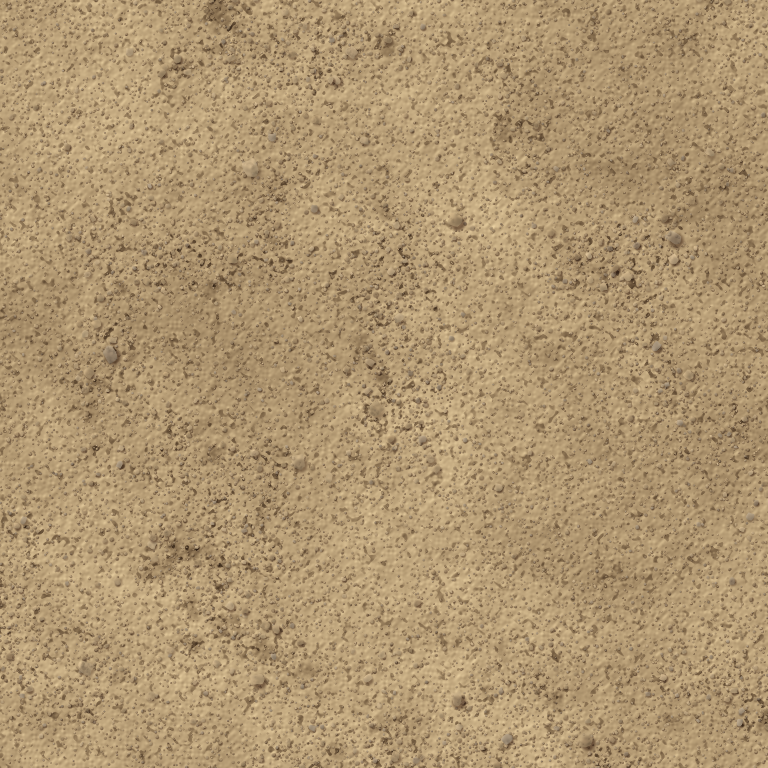
This texture is drawn by a WebGL 1 fragment shader. Its source:

```glsl
precision highp float;
uniform vec2 u_resolution;

const vec3 SAND = vec3(0.705, 0.605, 0.452);
const vec3 PALE_STONE = vec3(0.77, 0.68, 0.54);
const vec3 GREY_STONE = vec3(0.64, 0.58, 0.50);
const vec3 SHADOW_ABSORB = vec3(0.9, 1.04, 1.1);
const vec2 LIGHT = vec2(-0.6, 0.8);

float hash(vec2 p) {
  vec3 q = fract(p.xyx * 0.1031);
  q += dot(q, q.yzx + 33.33);
  return fract((q.x + q.y) * q.z);
}

float noise(vec2 p) {
  vec2 i = floor(p), f = fract(p);
  f = f * f * (3.0 - 2.0 * f);
  return mix(mix(hash(i), hash(i + vec2(1, 0)), f.x),
             mix(hash(i + vec2(0, 1)), hash(i + vec2(1, 1)), f.x), f.y);
}

vec2 rotate(vec2 p, float a) {
  float c = cos(a), s = sin(a);
  return vec2(c * p.x - s * p.y, s * p.x + c * p.y);
}

float fbm(vec2 p) {
  float sum = 0.0, amp = 0.52;
  for (int i = 0; i < 5; i++) {
    sum += amp * noise(p);
    p = rotate(p, 0.64) * 2.03 + 17.3;
    amp *= 0.5;
  }
  return sum;
}

// Height of the loose sand, each scale turned to hide its grid
float sandHeight(vec2 p) {
  return 0.3 * noise(rotate(p, 0.5) * 70.0 + 9.0)
       + 0.5 * noise(rotate(p, 1.1) * 150.0 + 31.0)
       + 0.6 * noise(rotate(p, 0.8) * 250.0 + 57.0);
}

// Where stones gather
float cluster(vec2 p) {
  return smoothstep(0.5, 0.78, fbm(p * 7.5 + 41.0));
}

// Lays one size of angular, half buried stones over the ground
vec3 addStones(vec3 colour, vec2 p, float scale, float sparse, float dense, float relief) {
  vec2 q = rotate(p, scale) * scale;
  vec2 light = rotate(LIGHT, scale);
  float blur = 0.7 * scale / u_resolution.y;
  for (int y = -1; y <= 1; y++) {
    for (int x = -1; x <= 1; x++) {
      vec2 id = floor(q) + vec2(x, y);
      vec2 seed = id + scale * 3.0;
      float near = cluster(rotate(id / scale, -scale));
      float present = step(hash(seed), mix(sparse, dense, near));
      vec2 centre = id + 0.15 + 0.7 * vec2(hash(seed + 11.3), hash(seed + 23.7));
      float size = hash(seed + 5.1);
      float radius = mix(0.17, 0.44, size * size * size);
      vec2 d = q - centre;
      vec2 e = rotate(d, 6.283 * hash(seed + 37.9));
      e.x *= 1.0 + 0.5 * hash(seed + 43.0);
      e.y += 0.25 * e.x * sin(e.x / radius * 2.0);
      float block = max(abs(e.x), abs(e.y)) * 1.1;
      float reach = mix(length(e), block, 0.55) + radius * 0.35 * (noise(p * 150.0 + seed) - 0.5);
      float shadow = 1.0 - smoothstep(radius * 0.6, radius * 1.2 + blur,
                                      length(d + light * radius * 0.5));
      float strength = relief * (0.4 + 0.6 * hash(seed + 83.0));
      colour *= 1.0 - SHADOW_ABSORB * strength * present * shadow;
      float body = 1.0 - smoothstep(radius - blur, radius + blur, reach);
      vec3 tint = mix(SAND, PALE_STONE, hash(seed + 61.0));
      tint = mix(tint, GREY_STONE, 0.8 * step(0.87, hash(seed + 71.0)));
      float lit = 0.97 + 0.13 * dot(d / radius, light)
                + 0.25 * (noise(rotate(p, 0.4) * 210.0) - 0.5);
      colour = mix(colour, tint * lit, body * present * (0.55 + 0.4 * hash(seed + 97.0)));
    }
  }
  return colour;
}

void main() {
  vec2 p = gl_FragCoord.xy / u_resolution.y;
  float gather = cluster(p);

  // Broad damp and dry patches
  float shade = 1.03 + 0.27 * (fbm(p * 3.6 + 3.0) - 0.5) + 0.2 * (fbm(p * 17.0) - 0.5);

  // Fine relief lit from the upper left
  vec2 toLight = LIGHT * 0.0013;
  shade += 0.34 * (sandHeight(p - toLight) - sandHeight(p + toLight));

  // Dark pores between grains and a few deeper hollows
  float pores = 0.55 * noise(rotate(p, 0.7) * 230.0 + 113.0)
              + 0.45 * noise(rotate(p, 1.3) * 170.0 + 71.0);
  shade -= (0.3 + 0.2 * gather) * smoothstep(0.62, 0.82, pores);
  shade -= 0.25 * smoothstep(0.64, 0.8, fbm(p * 32.0 + 90.0)) * (0.3 + gather);

  vec3 colour = SAND * pow(vec3(max(shade, 0.35)), vec3(0.9, 1.04, 1.16));

  // Grit and gravel from fine to coarse
  colour = addStones(colour, p, 205.0, 0.32, 0.6, 0.42);
  colour = addStones(colour, p, 120.0, 0.09, 0.42, 0.45);
  colour = addStones(colour, p, 66.0, 0.025, 0.26, 0.45);
  colour = addStones(colour, p, 36.0, 0.004, 0.12, 0.48);

  gl_FragColor = vec4(clamp(colour, 0.0, 1.0), 1.0);
}
```
